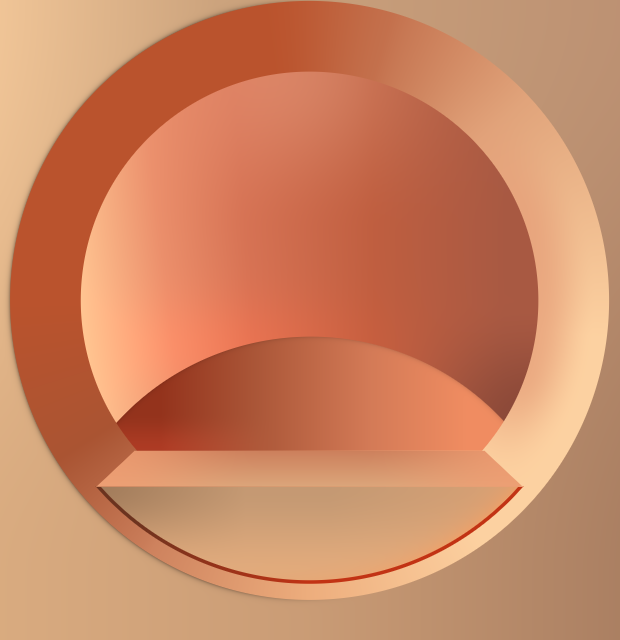
Give the GLSL for this background, as a Shadertoy shader.

```glsl
// A round wall niche with a shelf and a low dome, in warm terracotta light.
// Circles and a trapezoid are layered back to front as distance masks;
// each surface is shaded by smooth colour ramps along x, y or angle.

const vec2  CENTER      = vec2(0.4837, 0.5306);
const float OUTER_R     = 0.468;
const float INNER_R     = 0.3575;
const float FRONT_R     = 0.440;
const vec2  DOME_CENTER = vec2(0.4857, 0.0638);
const float DOME_R      = 0.4102;
const float SHELF_BACK  = 0.2956;
const float SHELF_FRONT = 0.2396;
const float BACK_HALF   = 0.2734;
const float FRONT_HALF  = 0.333;
const float SEAM_WIDTH  = 0.0055;
const float TAU         = 6.2831853;

const vec3 CREAM      = vec3(0.99, 0.82, 0.63);
const vec3 PEACH      = vec3(0.93, 0.68, 0.49);
const vec3 TERRACOTTA = vec3(0.73, 0.325, 0.175);
const vec3 SHADE      = vec3(0.52, 0.27, 0.21);
const vec3 SEAM_RED   = vec3(0.76, 0.20, 0.08);

float fill(float d) { return clamp(0.5 - d * iResolution.y, 0.0, 1.0); }

float ramp(float a, float b, float x) { return clamp((x - a) / (b - a), 0.0, 1.0); }

vec3 plaster(vec2 uv) {
    vec3 top = mix(vec3(0.94, 0.77, 0.59), vec3(0.80, 0.64, 0.49), ramp(0.0, 0.35, uv.x));
    top = mix(top, vec3(0.74, 0.57, 0.45), ramp(0.35, 1.0, uv.x));
    vec3 low = mix(vec3(0.85, 0.67, 0.50), vec3(0.79, 0.61, 0.46), ramp(0.0, 0.5, uv.x));
    low = mix(low, vec3(0.67, 0.50, 0.385), ramp(0.5, 1.0, uv.x));
    return mix(low, top, smoothstep(0.1, 1.0, uv.y));
}

// Ring angle runs clockwise from the bottom: left 0.25, top 0.5, right 0.75.
vec3 ringColor(vec2 d) {
    float t = fract(atan(-d.x, -d.y) / TAU);
    float r = length(d);
    vec3 c = mix(PEACH, vec3(0.80, 0.50, 0.36), ramp(0.0, 0.095, t));
    c = mix(c, vec3(0.66, 0.33, 0.20), ramp(0.09, 0.16, t));
    c = mix(c, TERRACOTTA, ramp(0.15, 0.25, t));
    c = mix(c, vec3(0.77, 0.45, 0.31), smoothstep(0.47, 0.56, t));
    c = mix(c, vec3(0.88, 0.64, 0.48), ramp(0.545, 0.63, t));
    c = mix(c, CREAM, ramp(0.63, 0.77, t));
    c = mix(c, PEACH, ramp(0.90, 1.0, t));
    // The inner lip on the lit side is rosier.
    float lip = 1.0 - smoothstep(INNER_R, OUTER_R - 0.02, r);
    float lit = smoothstep(0.58, 0.70, t) * (1.0 - smoothstep(0.80, 0.88, t));
    return mix(c, vec3(0.90, 0.62, 0.47), 0.75 * lip * lit);
}

vec3 wallColor(vec2 q) {
    float x = q.x + 0.12 * q.y * (1.0 - ramp(-0.6, 0.2, q.x));
    vec3 c = mix(vec3(1.0, 0.77, 0.57), vec3(0.92, 0.56, 0.42), ramp(-1.0, -0.62, x));
    c = mix(c, vec3(0.84, 0.45, 0.33), ramp(-0.62, -0.26, x));
    c = mix(c, vec3(0.75, 0.37, 0.25), ramp(-0.26, 0.28, x));
    c = mix(c, vec3(0.66, 0.35, 0.26), ramp(0.28, 0.85, x));
    // Soft light at the top, red bounce above the dome, shadow at lower right.
    float topLight = smoothstep(0.3, 1.0, q.y) * exp(-4.0 * q.x * q.x);
    c += vec3(0.05, 0.10, 0.10) * topLight;
    vec2 b = (q - vec2(-0.35, -0.2)) / vec2(0.65, 0.22);
    c += vec3(0.07, 0.0, -0.01) * exp(-dot(b, b));
    float corner = smoothstep(0.35, 1.0, q.x) * (1.0 - smoothstep(-0.55, 0.0, q.y));
    return mix(c, SHADE, 0.9 * corner);
}

vec3 domeColor(vec2 p) {
    float x = (p.x - CENTER.x) / BACK_HALF;
    vec3 c = mix(vec3(0.58, 0.20, 0.11), vec3(0.67, 0.34, 0.22), ramp(-0.85, -0.3, x));
    c = mix(c, vec3(0.83, 0.48, 0.34), ramp(-0.3, 0.35, x));
    c = mix(c, vec3(0.94, 0.55, 0.38), ramp(0.35, 0.9, x));
    float foot = 1.0 - smoothstep(SHELF_BACK, SHELF_BACK + 0.06, p.y);
    return c + vec3(0.10, 0.03, 0.03) * foot * (1.0 - ramp(-0.8, -0.2, x));
}

vec3 shelfColor(vec2 p, float depth) {
    float x = (p.x - CENTER.x) / FRONT_HALF;
    vec3 c = mix(vec3(0.80, 0.50, 0.36), vec3(0.86, 0.65, 0.48), depth);
    return mix(c, vec3(0.94, 0.62, 0.45), 0.85 * smoothstep(0.2, 1.0, abs(x)));
}

vec3 frontColor(vec2 p, float r) {
    float x = (p.x - CENTER.x) / FRONT_HALF;
    vec3 c = mix(vec3(0.64, 0.49, 0.36), vec3(0.77, 0.60, 0.45), ramp(-0.95, -0.3, x));
    c = mix(c, vec3(0.84, 0.63, 0.46), ramp(0.1, 0.9, x));
    c = mix(c, vec3(0.88, 0.67, 0.49), smoothstep(SHELF_FRONT, 0.10, p.y));
    float glow = exp(-(FRONT_R - r) / 0.018) * ramp(-0.4, 0.7, x);
    return mix(c, vec3(0.97, 0.62, 0.38), 0.7 * glow);
}

void mainImage(out vec4 fragColor, in vec2 fragCoord) {
    vec2 p = fragCoord / iResolution.y;
    vec2 d = p - CENTER;
    float r = length(d);

    // Plaster, with a thin contact shadow on the left of the opening.
    vec3 col = plaster(fragCoord / iResolution.xy);
    float contact = exp(-max(r - OUTER_R, 0.0) / 0.003) * smoothstep(0.1, -0.2, d.x);
    col *= 1.0 - 0.35 * contact;
    col = mix(col, ringColor(d), fill(r - OUTER_R));

    // Recessed wall and the dome in front of it.
    float opening = fill(max(r - INNER_R, SHELF_BACK - p.y));
    float domeDist = length(p - DOME_CENTER) - DOME_R;
    vec3 recess = wallColor(d / INNER_R);
    vec3 dome = domeColor(p) * (1.0 - 0.12 * exp(-abs(domeDist) / 0.003));
    recess = mix(recess, dome, fill(domeDist));
    col = mix(col, recess, opening);

    // Curved front panel, edged by a seam that reddens to the right.
    float below = p.y - SHELF_FRONT;
    vec3 seam = mix(vec3(0.42, 0.20, 0.12), SEAM_RED, ramp(-0.28, 0.0, d.x));
    col = mix(col, seam, fill(max(r - FRONT_R - 0.5 * SEAM_WIDTH, below)));
    col = mix(col, frontColor(p, r), fill(max(r - FRONT_R + 0.5 * SEAM_WIDTH, below)));

    // Shelf top in perspective.
    float depth = ramp(SHELF_BACK, SHELF_FRONT, p.y);
    float side = 0.7 * (abs(d.x) - mix(BACK_HALF, FRONT_HALF, depth));
    float shelf = max(side, max(p.y - SHELF_BACK, SHELF_FRONT - p.y));
    col = mix(col, shelfColor(p, depth), fill(shelf));

    fragColor = vec4(col, 1.0);
}
```
